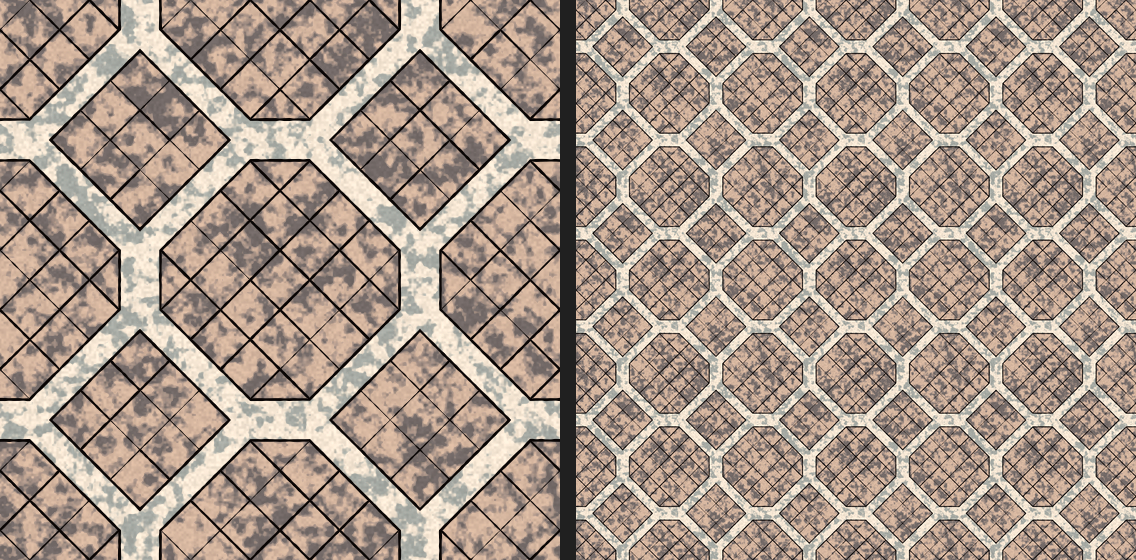
Left, the tile; right, the same tile 3 across and 3 down.
Write a three.js fragment shader that draws this pattern.

```glsl
// Speckled granite paving: pink octagons and diamonds cut into small squares, set in pale bands.
varying vec2 vUv;

// Layout, in units of one repeat
const float REPEATS = 2.0;
const float SQUARE = 0.1505;        // side of the small squares
const float OCTAGON_HALF = 0.427;   // centre to straight side
const float OCTAGON_SQUARES = 2.5;  // centre to diagonal side, in squares
const float DIAMOND_SQUARES = 1.5;
const float OUTLINE = 0.0094;
const float JOINT_THIN = 0.0034;
const float JOINT_THICK = 0.0088;
const float JOINT_WOBBLE = 0.0022;

// Stone
const float CLUMPS = 56.0;          // noise cells across the canvas
const float GRAIN = 0.13;
const vec3 PINK = vec3(0.84, 0.715, 0.625);
const vec3 TAUPE = vec3(0.66, 0.575, 0.53);
const vec3 DARK_GREY = vec3(0.45, 0.415, 0.405);
const vec3 CREAM = vec3(0.97, 0.91, 0.835);
const vec3 BAND_GREY = vec3(0.65, 0.665, 0.64);
const vec3 JOINT_BLACK = vec3(0.03, 0.015, 0.015);

float hash(vec2 p) {
  vec3 q = fract(vec3(p.xyx) * 0.1031);
  q += dot(q, q.yzx + 33.33);
  return fract((q.x + q.y) * q.z);
}

// Value noise that wraps after "cells" cells
float noise(vec2 uv, float cells, float seed) {
  vec2 p = uv * cells;
  vec2 i = floor(p);
  vec2 f = fract(p);
  f = f * f * (3.0 - 2.0 * f);
  vec2 a = mod(i, cells) + seed;
  vec2 b = mod(i + 1.0, cells) + seed;
  return mix(mix(hash(a), hash(vec2(b.x, a.y)), f.x),
             mix(hash(vec2(a.x, b.y)), hash(b), f.x), f.y);
}

float clumps(vec2 uv, float seed) {
  float sum = 0.0;
  float weight = 0.5;
  float cells = CLUMPS;
  for (int i = 0; i < 3; i++) {
    sum += weight * noise(uv, cells, seed + float(i) * 19.0);
    cells *= 2.0;
    weight *= 0.6;
  }
  return sum / 0.98 + 0.22 * (noise(uv, 14.0, seed + 71.0) - 0.5);
}

float diamondDistance(vec2 p, float squares) {
  return (abs(p.x) + abs(p.y)) * 0.70711 - squares * SQUARE;
}

float octagonDistance(vec2 p) {
  float box = max(abs(p.x), abs(p.y)) - OCTAGON_HALF;
  return max(box, diamondDistance(p, OCTAGON_SQUARES));
}

// Each joint mixes a width of its own with one for each short segment
float jointWidth(float line, float segment, float seed, float boldness) {
  float whole = hash(vec2(line + 20.0, seed));
  float part = hash(vec2(line + 40.0 + segment * 7.0, seed + 5.0));
  float bold = smoothstep(0.35, 0.7, 0.6 * whole + 0.4 * part + boldness);
  return mix(JOINT_THIN, JOINT_THICK, bold);
}

// Signed distance to the diagonal joints between small squares
float jointDistance(vec2 p, float seed, float boldness) {
  vec2 r = vec2(p.x + p.y, p.x - p.y) * 0.70711 / SQUARE;
  vec2 line = floor(r);
  vec2 segment = floor(r + 0.5);
  vec2 d = abs(fract(r) - 0.5) * SQUARE;
  d.x -= 0.5 * jointWidth(line.x, segment.y, seed, boldness);
  d.y -= 0.5 * jointWidth(line.y, segment.x, seed + 31.0, boldness);
  return min(d.x, d.y);
}

void main() {
  vec2 grid = vUv * REPEATS;
  float pixel = max(fwidth(grid.x), fwidth(grid.y));

  // Octagons sit on the grid corners, diamonds in the cell centres
  vec2 octagonId = mod(floor(grid + 0.5), REPEATS);
  vec2 diamondId = mod(floor(grid), REPEATS);
  vec2 octagonPos = fract(grid + 0.5) - 0.5;
  vec2 diamondPos = fract(grid) - 0.5;
  float octagon = octagonDistance(octagonPos);
  float diamond = diamondDistance(diamondPos, DIAMOND_SQUARES);
  float paver = min(octagon, diamond);

  // Granite of the pavers and of the bands
  float speckle = clumps(vUv, 3.0);
  vec3 paverColor = mix(PINK, TAUPE, smoothstep(0.4, 0.53, speckle));
  paverColor = mix(paverColor, DARK_GREY, smoothstep(0.52, 0.66, speckle));
  float veins = clumps(vUv, 211.0);
  vec3 bandColor = mix(CREAM, BAND_GREY, smoothstep(0.46, 0.66, veins));
  vec3 color = mix(bandColor, paverColor, clamp(0.5 - paver / pixel, 0.0, 1.0));
  color *= 1.0 + GRAIN * (noise(vUv, 224.0, 401.0) - 0.5);

  // Black joints with slightly uneven edges
  float octagonJoints = jointDistance(octagonPos, 60.0 + dot(octagonId, vec2(3.0, 11.0)), 0.05);
  float diamondJoints = jointDistance(diamondPos, 140.0 + dot(diamondId, vec2(3.0, 11.0)), -0.14);
  float joints = min(max(octagonJoints, octagon), max(diamondJoints, diamond));
  joints = min(joints, abs(paver) - 0.5 * OUTLINE);
  joints += JOINT_WOBBLE * (noise(vUv, 120.0, 503.0) - 0.5);
  color = mix(color, JOINT_BLACK, clamp(0.5 - joints / pixel, 0.0, 1.0));

  gl_FragColor = vec4(color, 1.0);
}
```
